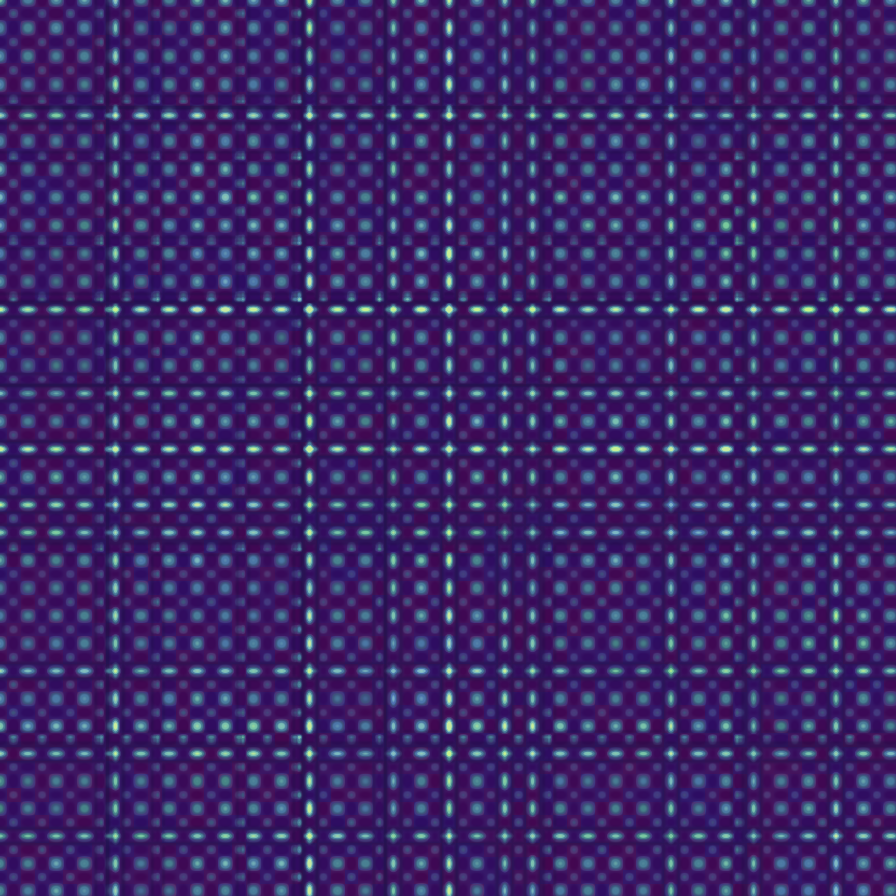
This pattern is drawn by a WebGL 2 fragment shader. Its source:

```glsl
#version 300 es
precision highp float;
// Woven grid of about 32 x 32 soft dots, with smaller dots in the gaps between
// and thin bright threads crossing it. One signed thread profile serves both
// axes; the product of its samples drives a violet-to-teal ramp.

uniform vec2 u_resolution;
out vec4 fragColor;

float hash(vec2 p) {
    return fract(sin(dot(p, vec2(127.1, 311.7))) * 43758.5);
}

float gradientDot(vec2 cell, vec2 offset) {
    float angle = 6.2832 * hash(cell);
    return dot(vec2(cos(angle), sin(angle)), offset);
}

float gradientNoise(vec2 p) {
    vec2 i = floor(p), f = p - i;
    vec2 w = f * f * f * (f * (f * 6.0 - 15.0) + 10.0);
    return mix(mix(gradientDot(i, f), gradientDot(i + vec2(1, 0), f - vec2(1, 0)), w.x),
               mix(gradientDot(i + vec2(0, 1), f - vec2(0, 1)),
                   gradientDot(i + vec2(1, 1), f - vec2(1, 1)), w.x), w.y);
}

float bell(float distance, float width) {
    float d = distance / width;
    return exp(-d * d);
}

// x: signed brightness, y: thin thread glow, z: dark seam beside the threads
vec3 threadProfile(float u) {
    // Thread position in repeats from the centre, and its strength
    const vec2 THREADS[9] = vec2[9](
        vec2(-11.9, 0.97), vec2(-5.0, 1.12), vec2(-2.0, 0.84),
        vec2(0.0, 1.12), vec2(2.0, 0.92), vec2(3.0, 0.86),
        vec2(8.0, 0.88), vec2(11.0, 0.86), vec2(14.0, 0.88));
    // Opposite-phase threads lying between the dot columns
    const vec2 HALF_THREADS[7] = vec2[7](
        vec2(-12.4, 0.75), vec2(-10.4, 0.75), vec2(-7.37, 0.8),
        vec2(-5.36, 1.1), vec2(-2.5, 0.7), vec2(3.6, 0.75), vec2(10.4, 0.85));

    float column = round(u);
    float between = floor(u) + 0.5;
    float h = hash(vec2(column, 3.0));
    float dots = mix(0.68, 0.88, h) * bell(u - column, mix(0.30, 0.24, h));
    float weak = mix(0.46, 0.6, hash(vec2(between, 8.0))) * bell(u - between, 0.21);
    float glow = 0.0, halfGlow = 0.0, seam = 0.0;

    for (int i = 0; i < 9; i++) {
        float d = u - THREADS[i].x;
        float strength = THREADS[i].y;
        dots *= 1.0 - 0.5 * bell(d, 0.4);
        glow += strength * bell(d, 0.14);
        seam += 0.75 * strength * bell(abs(d) - 0.27, 0.09);
    }
    for (int i = 0; i < 7; i++) {
        float d = u - HALF_THREADS[i].x;
        halfGlow += HALF_THREADS[i].y * bell(d, 0.11);
        seam += 0.5 * bell(abs(d) - 0.2, 0.07);
    }
    return vec3(max(dots, glow) - max(weak, halfGlow), glow, min(seam, 1.0));
}

vec3 ramp(float t) {
    vec3 c = mix(vec3(0.22, 0.04, 0.35), vec3(0.24, 0.09, 0.39), smoothstep(-0.25, 0.05, t));
    c = mix(c, vec3(0.28, 0.22, 0.48), smoothstep(0.03, 0.16, t));
    c = mix(c, vec3(0.24, 0.33, 0.49), smoothstep(0.17, 0.32, t));
    c = mix(c, vec3(0.29, 0.49, 0.60), smoothstep(0.30, 0.50, t));
    c = mix(c, vec3(0.48, 0.75, 0.70), smoothstep(0.53, 0.76, t));
    return mix(c, vec3(0.78, 0.94, 0.60), smoothstep(0.78, 1.1, t));
}

void main() {
    vec2 p = gl_FragCoord.xy / u_resolution;
    p.y = 1.0 - p.y;

    // Repeat coordinates, slightly tighter toward the far edges
    vec2 u = (p - 0.5013) / 0.03108;
    u += 0.00056 * u * u;
    vec3 across = threadProfile(u.x);
    vec3 down = threadProfile(u.y);

    // Weave brightness, with a faint glow along the whole thread
    float wear = 1.0 + 0.4 * gradientNoise(u * 0.25 + 7.0)
               + 0.2 * (hash(round(u * 2.0)) - 0.5);
    float glow = max(across.y, down.y);
    float t = across.x * down.x * wear + 0.22 * glow * glow;
    vec3 color = ramp(t);

    // Greener and bluer dots, redder and bluer ground
    float tint = gradientNoise(u * 0.19 + 31.0) + 0.6 * (hash(round(u) + 50.0) - 0.5);
    color += vec3(-0.02, 0.05, -0.12) * tint * smoothstep(0.25, 0.5, t);
    float ground = hash(round(u * 2.0) + 90.0) - 0.5 + 0.4 * gradientNoise(u * 0.4);
    color += vec3(0.07, -0.02, -0.06) * ground * (1.0 - smoothstep(0.12, 0.3, t));

    // Dark navy seams beside the threads
    float seam = max(across.z, down.z) * (1.0 - smoothstep(0.12, 0.4, t));
    color = mix(color, vec3(0.10, 0.06, 0.26), 0.6 * seam);

    fragColor = vec4(clamp(color, 0.0, 1.0), 1.0);
}
```
